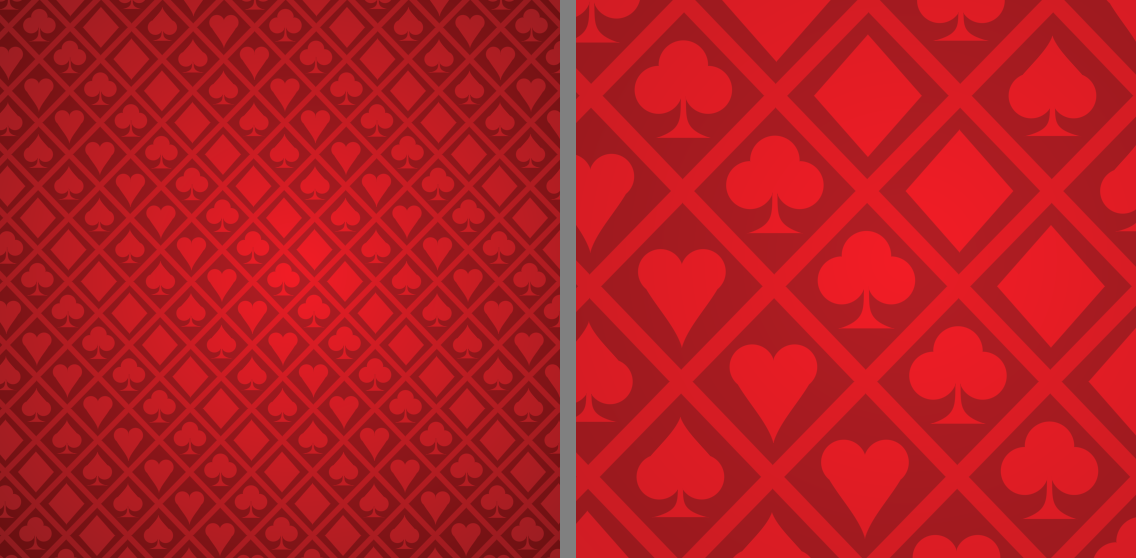
Left, the full canvas; right, a detail of the centre.
A WebGL 2 fragment shader for this pattern:

```glsl
#version 300 es
precision highp float;
// Red card-table lattice: clubs, diamonds, spades and hearts in rhombic cells, lit from the centre.
uniform vec2 u_resolution;
out vec4 fragColor;

const float CELLS_ACROSS = 9.103;             // cell widths across the canvas
const vec2 FIRST_CELL = vec2(0.640, 8.626);   // centre of the top left cell
const vec2 STEP_DOWN = vec2(0.496, -0.5163);  // lattice step, right and down
const vec2 STEP_UP = vec2(0.504, 0.5163);     // lattice step, right and up
const float LINE_HALF_WIDTH = 0.045;
const vec2 GLOW_CENTRE = vec2(0.53, 0.51);

float circle(vec2 p, vec2 centre, float radius) {
    return length(p - centre) - radius;
}

float rhombus(vec2 p, vec2 halfSize) {
    vec2 n = 1.0 / halfSize;
    return (dot(abs(p), n) - 1.0) / length(n);
}

// Two round lobes narrowing to a point at distance reach below them.
float heart(vec2 p, float reach) {
    p.x = abs(p.x);
    float lobe = circle(p, vec2(0.115, 0.0), 0.1225);
    float t = clamp((p.y + reach) / reach, 0.0, 1.0);
    float halfWidth = 0.236 * mix(t, smoothstep(0.0, 1.0, t), 0.5);
    float taper = max((p.x - halfWidth) * 0.87, max(p.y, -reach - p.y));
    return min(lobe, taper);
}

// Thin stalk that flares into a foot.
float stem(vec2 p, float top, float bottom) {
    float t = clamp((top - p.y) / (top - bottom), 0.0, 1.0);
    float halfWidth = 0.014 + 0.13 * pow(t, 7.0);
    float slope = 0.91 * pow(t, 6.0) / (top - bottom);
    float side = (abs(p.x) - halfWidth) / sqrt(1.0 + slope * slope);
    return max(side, max(p.y - top, bottom - p.y));
}

float club(vec2 p) {
    float lobes = min(circle(p, vec2(0.0, 0.166), 0.134),
                      circle(vec2(abs(p.x), p.y), vec2(0.134, 0.032), 0.130));
    return min(lobes, stem(p, 0.07, -0.228));
}

float spade(vec2 p) {
    return min(heart(vec2(p.x, -p.y), 0.324), stem(p, 0.02, -0.218));
}

float suitDistance(vec2 p, float suit) {
    if (suit < 0.5) return club(p);
    if (suit < 1.5) return rhombus(p, vec2(0.292, 0.332));
    if (suit < 2.5) return spade(p);
    return heart(p - vec2(0.0, 0.079), 0.411);
}

float coverage(float d, float pixel) {
    return 1.0 - smoothstep(-0.75 * pixel, 0.75 * pixel, d);
}

void main() {
    vec2 canvas = gl_FragCoord.xy / u_resolution.x;
    float pixel = CELLS_ACROSS / u_resolution.x;

    // Nearest lattice cell and position inside it
    mat2 lattice = mat2(STEP_DOWN, STEP_UP);
    vec2 grid = inverse(lattice) * (canvas * CELLS_ACROSS - FIRST_CELL);
    vec2 cell = floor(grid + 0.5);
    vec2 offset = grid - cell;
    float suit = mod(cell.y, 4.0);
    float symbol = coverage(suitDistance(lattice * offset, suit), pixel);

    // Crossing lines along the cell borders
    vec2 spacing = abs(determinant(lattice)) / vec2(length(STEP_UP), length(STEP_DOWN));
    vec2 border = (0.5 - abs(offset)) * spacing;
    float line = coverage(min(border.x, border.y) - LINE_HALF_WIDTH, pixel);

    // Radial light over both cloth and print
    float falloff = clamp(distance(canvas, GLOW_CENTRE) / 0.72, 0.0, 1.0);
    vec3 cloth = mix(vec3(0.70, 0.115, 0.14), vec3(0.41, 0.06, 0.065), falloff);
    vec3 print = mix(vec3(0.95, 0.11, 0.145), vec3(0.58, 0.115, 0.13), falloff);
    vec3 color = mix(cloth, print, max(symbol, 0.85 * line));
    fragColor = vec4(color, 1.0);
}
```
